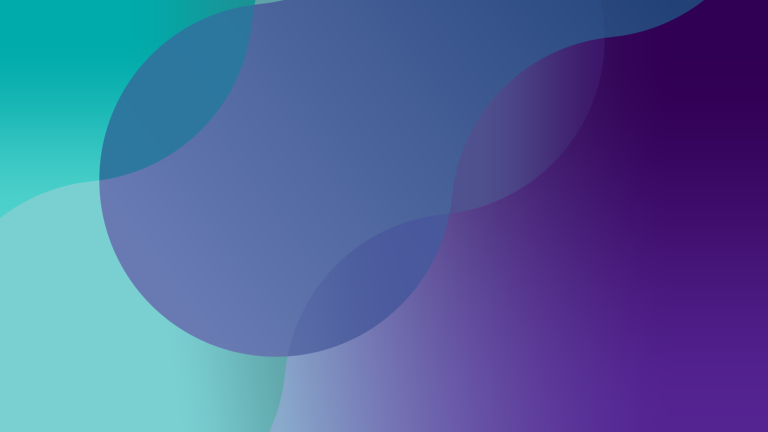
A Shadertoy shader for this background:

```glsl
// Two translucent wavy ribbons cross over a teal to violet ground.
// Each ribbon is outlined by four tangent discs on the corners of a slanted
// cell: two opposite discs belong to the ribbon, the other two carve it.

const vec2 CELL_U = vec2(0.8148, -0.0764);
const vec2 CELL_V = vec2(0.0764, -0.8148);
const float RADIUS = 0.4090;

float disc(vec2 p, vec2 center) {
    return length(p - center) - RADIUS;
}

// Position in cell units, 0 to 1 along each cell side
vec2 cellCoord(vec2 p, vec2 origin) {
    return inverse(mat2(CELL_U, CELL_V)) * (p - origin);
}

// Signed distance to a ribbon whose cell starts at origin
float ribbon(vec2 p, vec2 origin) {
    vec2 edge = abs(cellCoord(p, origin) - 0.5) - 0.5;
    float cell = max(edge.x, edge.y) * 2.0 * RADIUS;
    float carved = min(disc(p, origin), disc(p, origin + CELL_U + CELL_V));
    float joined = min(disc(p, origin + CELL_U), disc(p, origin + CELL_V));
    return min(joined, max(cell, -carved));
}

float coverage(float dist, float pixel) {
    return 1.0 - smoothstep(-0.75 * pixel, 0.75 * pixel, dist);
}

vec3 tealGround(vec2 p) {
    vec3 teal = mix(vec3(0.31, 0.82, 0.80), vec3(0.0, 0.67, 0.67),
                    smoothstep(0.48, 0.92, p.y));
    return mix(teal, vec3(0.12, 0.56, 0.57), 0.85 * smoothstep(0.28, 0.60, p.x));
}

vec3 violetGround(vec2 p) {
    vec3 violet = mix(vec3(0.33, 0.14, 0.57), vec3(0.19, 0.0, 0.33),
                      smoothstep(0.0, 0.88, p.y));
    float glow = pow(clamp((1.55 - p.x) / 0.9, 0.0, 1.0), 1.5);
    return mix(violet, vec3(0.54, 0.67, 0.80), glow * (1.0 - 0.25 * p.y));
}

// Pale aqua at lower left, a fading mauve veil at upper right
vec3 paleRibbon(vec2 p) {
    float shade = smoothstep(0.38, 0.72, p.x + 0.15 * (p.y - 0.15));
    vec3 aqua = mix(vec3(0.478, 0.812, 0.820), vec3(0.37, 0.64, 0.66), shade);
    vec3 veil = mix(vec3(0.31, 0.32, 0.56), vec3(0.23, 0.07, 0.40),
                    smoothstep(1.08, 1.45, p.x));
    return mix(aqua, veil, smoothstep(0.8, 1.0, p.x));
}

// Blue gradient, tinted by the ground wherever the pale ribbon is absent
vec3 blueRibbon(vec2 p, float bare, float violetSide) {
    float along = clamp((dot(p, vec2(0.8, 0.6)) - 0.52) / 1.32, 0.0, 1.0);
    vec3 blue = mix(vec3(0.41, 0.48, 0.70), vec3(0.14, 0.27, 0.49), along);
    vec3 tealTint = mix(blue, vec3(0.16, 0.47, 0.62), 0.92);
    vec3 plumTint = mix(blue, vec3(0.28, 0.33, 0.61),
                        0.25 + 0.5 * smoothstep(0.65, 0.95, p.x));
    vec3 violetTint = mix(plumTint, 0.95 * blue, smoothstep(0.6, 0.8, p.y));
    return mix(blue, mix(tealTint, violetTint, violetSide), bare);
}

void mainImage(out vec4 fragColor, in vec2 fragCoord) {
    float pixel = 1.0 / iResolution.y;
    vec2 p = fragCoord * pixel;
    vec2 paleOrigin = vec2(0.176, 0.988);
    vec2 blueOrigin = vec2(0.5625, 1.398);

    // The cell diagonal, hidden under the pale ribbon, splits the ground
    vec2 cell = cellCoord(p, paleOrigin);
    float violetSide = step(1.0, cell.x + cell.y);
    vec3 color = mix(tealGround(p), violetGround(p), violetSide);

    float pale = coverage(ribbon(p, paleOrigin), pixel);
    color = mix(color, paleRibbon(p), pale);

    float blue = coverage(ribbon(p, blueOrigin), pixel);
    color = mix(color, blueRibbon(p, 1.0 - pale, violetSide), blue);

    fragColor = vec4(color, 1.0);
}
```
